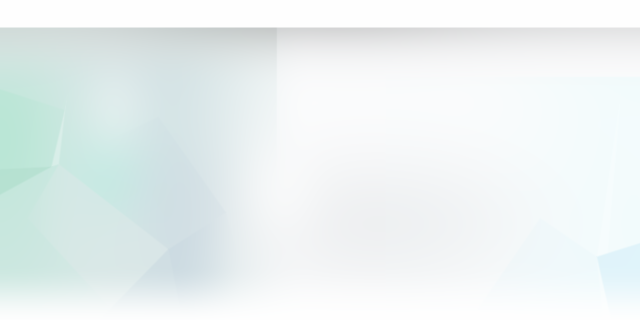
This background is drawn by a Shadertoy shader. Its source:

```glsl
const vec3 PAPER = vec3(0.987, 0.989, 0.992);
const vec3 WHITE = vec3(0.998);
const vec3 MIST = vec3(0.855, 0.91, 0.91);
const vec3 MINT = vec3(0.68, 0.90, 0.81);
const vec3 AQUA = vec3(0.73, 0.92, 0.88);
const vec3 SLATE = vec3(0.77, 0.83, 0.87);
const vec3 SILVER = vec3(0.91, 0.918, 0.925);
const vec3 SKY = vec3(0.82, 0.93, 0.97);
const vec3 ICE = vec3(0.93, 0.985, 0.99);

// Soft elliptical spot, 1 at its centre
float glow(vec2 p, vec2 center, vec2 radius) {
    vec2 d = (p - center) / radius;
    return exp(-dot(d, d));
}

// Signed distance to a line, positive on its left
float lineSide(vec2 p, vec2 a, vec2 b) {
    vec2 dir = normalize(b - a);
    return dot(p - a, vec2(-dir.y, dir.x));
}

float fill(float dist, float blur) {
    return 1.0 - smoothstep(-blur, blur, dist);
}

// Convex facets, corners in clockwise order
float triangle(vec2 p, vec2 a, vec2 b, vec2 c, float blur) {
    float d = max(lineSide(p, a, b), max(lineSide(p, b, c), lineSide(p, c, a)));
    return fill(d, blur);
}

float quad(vec2 p, vec2 a, vec2 b, vec2 c, vec2 d, float blur) {
    float near = max(lineSide(p, a, b), lineSide(p, b, c));
    float far = max(lineSide(p, c, d), lineSide(p, d, a));
    return fill(max(near, far), blur);
}

// Broad colour washes
vec3 washes(vec2 p, float blur) {
    vec3 color = mix(PAPER, MIST, 1.0 - smoothstep(0.50, 0.98, p.x));
    float panel = fill(p.x - 0.865, blur) * smoothstep(0.30, 0.85, p.y);
    color = mix(color, MIST, 0.28 * panel);
    color = mix(color, MINT, 0.55 * glow(p, vec2(0.0, 0.58), vec2(0.24, 0.30)));
    color = mix(color, MINT, 0.28 * glow(p, vec2(0.0, 0.20), vec2(0.28, 0.25)));
    color = mix(color, AQUA, 0.60 * glow(p, vec2(0.35, 0.45), vec2(0.15, 0.17)));
    color = mix(color, SLATE, 0.45 * glow(p, vec2(0.58, 0.32), vec2(0.17, 0.27)));
    color = mix(color, SLATE, 0.18 * glow(p, vec2(0.48, 0.74), vec2(0.22, 0.16)));
    color = mix(color, WHITE, 0.28 * glow(p, vec2(0.36, 0.66), vec2(0.11, 0.15)));
    color = mix(color, SILVER, 0.68 * glow(p, vec2(1.18, 0.30), vec2(0.50, 0.23)));
    color = mix(color, WHITE, 0.45 * glow(p, vec2(0.88, 0.40), vec2(0.12, 0.16)));
    float icePanel = 0.06 * fill(1.205 - p.x, blur) + 0.55 * smoothstep(1.40, 2.0, p.x);
    return mix(color, ICE, icePanel * fill(p.y - 0.76, blur));
}

// Angular facets on the left
vec3 leftFacets(vec3 color, vec2 p, float blur) {
    vec2 hub = vec2(0.184, 0.487);
    vec2 peak = vec2(0.203, 0.656);
    vec2 notch = vec2(0.161, 0.479);
    vec2 joint = vec2(0.526, 0.221);
    vec2 elbow = vec2(0.706, 0.336);
    float green = quad(p, vec2(-0.05, 0.737), peak, notch, vec2(-0.05, 0.469), blur);
    color = mix(color, MINT, 0.36 * green * (1.0 - 0.6 * smoothstep(0.0, 0.2, p.x)));
    float wedge = triangle(p, vec2(-0.05, 0.469), notch, vec2(-0.05, 0.364), blur);
    color = mix(color, MINT * 0.95, 0.45 * wedge);
    color = mix(color, WHITE, 0.28 * triangle(p, peak, hub, notch, blur));
    float slab = quad(p, vec2(0.495, 0.635), elbow, joint, hub, blur);
    color = mix(color, SLATE, 0.18 * slab * smoothstep(0.30, 0.60, p.x));
    float plate = quad(p, hub, joint, vec2(0.346, 0.036), vec2(0.086, 0.318), blur);
    color = mix(color, vec3(0.865, 0.91, 0.91), 0.55 * plate * smoothstep(0.02, 0.25, p.x));
    float shard = triangle(p, joint, vec2(0.568, 0.0), vec2(0.31, 0.0), blur);
    color = mix(color, SLATE, 0.32 * shard);
    float shade = quad(p, joint, elbow, vec2(0.80, 0.0), vec2(0.568, 0.0), blur);
    return mix(color, SLATE, 0.50 * shade * (1.0 - smoothstep(0.53, 0.76, p.x)));
}

// Pale facets on the right
vec3 rightFacets(vec3 color, vec2 p, float blur) {
    vec2 joint = vec2(1.865, 0.198);
    float blue = quad(p, joint, vec2(2.05, 0.256), vec2(2.05, 0.0), vec2(1.91, 0.0), blur);
    color = mix(color, SKY, 0.55 * blue);
    float pale = quad(p, vec2(1.688, 0.318), joint, vec2(1.885, 0.0), vec2(1.49, 0.03), blur);
    color = mix(color, SKY, 0.12 * pale);
    float beam = triangle(p, vec2(1.935, 0.66), vec2(1.90, 0.21), joint, blur);
    return mix(color, WHITE, 0.25 * beam);
}

// Shadow cast below the top strip
float stripShadow(vec2 p, float stripEdge) {
    float depth = max(stripEdge - p.y, 0.0) / 0.075;
    float strength = mix(0.05, 0.10, smoothstep(0.1, 0.9, p.x));
    strength += 0.06 * glow(p, vec2(1.05, stripEdge), vec2(0.45, 0.3));
    return strength * exp(-pow(depth, 1.3));
}

void mainImage(out vec4 fragColor, in vec2 fragCoord) {
    vec2 p = fragCoord / iResolution.y;
    float blur = 1.0 / iResolution.y;
    float stripEdge = 0.914;

    vec3 color = washes(p, blur);
    float facetBlur = max(blur, 0.004);
    color = leftFacets(color, p, facetBlur);
    color = rightFacets(color, p, facetBlur);
    // Neutral grey tint just below the strip
    color = mix(color, vec3(0.89, 0.90, 0.895), 0.55 * smoothstep(0.72, 0.92, p.y) * fill(p.x - 0.865, blur));
    color *= 1.0 - stripShadow(p, stripEdge);

    // White fade at the bottom and plain strip at the top
    color = mix(WHITE, color, smoothstep(-0.02, 0.17, p.y));
    color = mix(WHITE, color, fill(p.y - stripEdge, blur));
    fragColor = vec4(color, 1.0);
}
```
